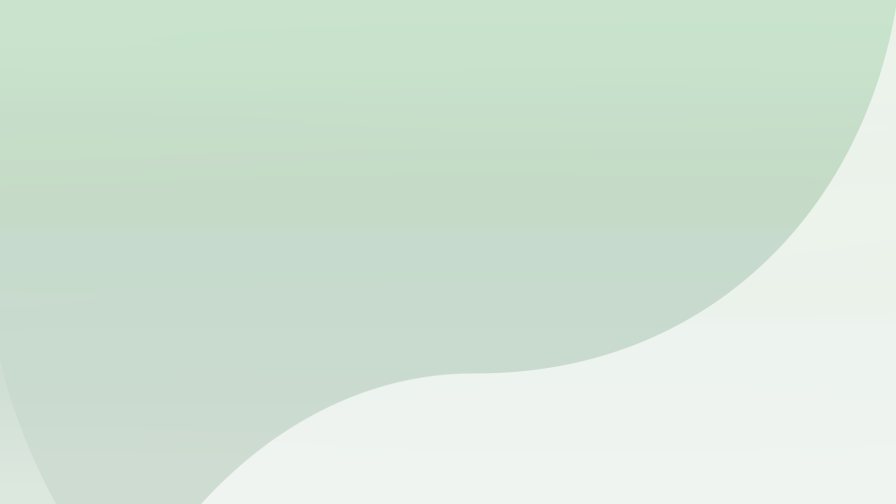
Give the GLSL for this background, as a WebGL 1 fragment shader.

```glsl
precision highp float;

uniform vec2 u_resolution;

// Antialiased coverage of the positive side of a signed distance
float coverage(float d) {
  float pixel = 1.0 / u_resolution.y;
  return smoothstep(-0.7 * pixel, 0.7 * pixel, d);
}

// Signed distance estimate to a superellipse, positive inside
float superellipse(vec2 p, vec2 radius, float power) {
  vec2 q = pow(abs(p) / radius, vec2(power));
  return (1.0 - pow(q.x + q.y, 1.0 / power)) * min(radius.x, radius.y);
}

// Broad, faint horizontal streaks
float streaks(vec2 p) {
  float sum = 0.0;
  float amplitude = 0.5;
  float frequency = 24.0;
  for (int i = 0; i < 3; i++) {
    sum += amplitude * sin(p.y * frequency + sin(p.x * 2.3 + frequency));
    amplitude *= 0.5;
    frequency *= 1.9;
  }
  return sum;
}

// Green sheet: fresh at the top, greyer towards the bottom
vec3 sageGradient(float y) {
  vec3 color = mix(vec3(0.812, 0.863, 0.820), vec3(0.786, 0.855, 0.806), smoothstep(0.0, 0.34, y));
  color = mix(color, vec3(0.776, 0.859, 0.804), smoothstep(0.34, 0.52, y));
  color = mix(color, vec3(0.773, 0.859, 0.780), smoothstep(0.53, 0.56, y));
  return mix(color, vec3(0.788, 0.892, 0.804), smoothstep(0.58, 1.0, y));
}

// Pale ground with a slightly warmer upper part
vec3 mistGradient(float y) {
  vec3 color = mix(vec3(0.937, 0.957, 0.945), vec3(0.929, 0.951, 0.937), smoothstep(0.0, 0.35, y));
  return mix(color, vec3(0.920, 0.951, 0.920), smoothstep(0.34, 0.40, y));
}

void main() {
  vec2 uv = gl_FragCoord.xy / u_resolution;
  vec2 p = uv * vec2(16.0 / 9.0, 1.0);

  // S-shaped border: a bowl on the right meets a hill on the left
  float joinX = 0.9375;
  float bowl = superellipse(p - vec2(joinX, 1.185), vec2(0.856, 0.926), 2.12);
  float hill = superellipse(p - vec2(joinX, -0.898), vec2(0.854, 1.157), 2.0);
  float sheet = p.x > joinX ? bowl : -hill;

  // Curved pale corner at the lower left
  float drop = max(0.287 - p.y, -0.1);
  float corner = 0.23 * drop + 0.549 * drop * drop - p.x;
  vec3 cornerColor = mix(vec3(0.863, 0.906, 0.871), vec3(0.812, 0.871, 0.827), smoothstep(0.0, 0.29, p.y));

  vec3 sage = mix(sageGradient(p.y), cornerColor, coverage(corner * 0.92));
  vec3 color = mix(mistGradient(p.y), sage, coverage(sheet));
  color += 0.002 * streaks(p);

  gl_FragColor = vec4(color, 1.0);
}
```
